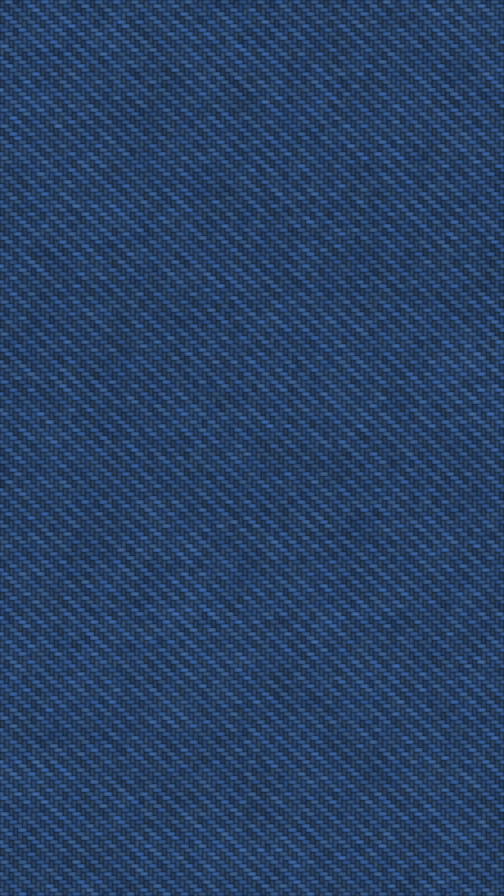
Write a Shadertoy shader that draws this texture.

```glsl
#define REPEATS vec2(28.0, 56.0)
#define TWILL_PERIOD 4.0
#define FLOAT_LENGTH 2.0
#define GROOVE_DEPTH 0.34
#define END_DEPTH 0.30
#define FLOAT_VARIATION 0.22
#define HUE_VARIATION 0.16
#define FIBER_VARIATION 0.16
#define WEAR_VARIATION 0.085
#define SAMPLES 3

const vec3 WEFT_BLUE = vec3(0.218, 0.358, 0.560);
const vec3 WARP_BLUE = vec3(0.166, 0.268, 0.412);

float hash(vec2 p) {
    vec3 q = fract(vec3(p.xyx) * 0.1031);
    q += dot(q, q.yzx + 33.33);
    return fract((q.x + q.y) * q.z);
}

float valueNoise(vec2 p) {
    vec2 cell = floor(p);
    vec2 f = fract(p);
    f = f * f * (3.0 - 2.0 * f);
    float low = mix(hash(cell), hash(cell + vec2(1.0, 0.0)), f.x);
    float high = mix(hash(cell + vec2(0.0, 1.0)), hash(cell + 1.0), f.x);
    return mix(low, high, f.y);
}

// Rounded thread: x runs along the float, y across it, both 0 to 1
float threadShade(vec2 p) {
    vec2 edge = abs(2.0 * p - 1.0);
    float groove = edge.y * edge.y;
    float tuck = smoothstep(0.45, 1.0, edge.x);
    return (1.0 - GROOVE_DEPTH * groove) * (1.0 - END_DEPTH * tuck);
}

// 2/2 twill whose ribs fall to the right; p is in thread widths
vec3 weave(vec2 p) {
    vec2 cell = floor(p);
    vec2 f = fract(p);
    float phase = mod(cell.x + cell.y, TWILL_PERIOD);
    bool weftOnTop = phase < FLOAT_LENGTH;

    // Locate the float that covers this crossing
    float segment = weftOnTop ? phase : phase - FLOAT_LENGTH;
    vec2 axis = weftOnTop ? vec2(1.0, 0.0) : vec2(0.0, 1.0);
    vec2 floatId = cell - axis * segment;
    vec2 local = weftOnTop ? f : f.yx;
    local.x = (local.x + segment) / FLOAT_LENGTH;

    // Uneven dye per float and fine fibers along it
    float dye = hash(floatId + (weftOnTop ? 17.0 : 391.0)) - 0.5;
    float hue = hash(floatId + (weftOnTop ? 153.0 : 587.0)) - 0.5;
    vec2 fiberScale = weftOnTop ? vec2(0.8, 3.0) : vec2(3.0, 0.8);
    float fiber = valueNoise(p * fiberScale) - 0.5;
    vec3 color = weftOnTop ? WEFT_BLUE : WARP_BLUE;
    color *= 1.0 + HUE_VARIATION * hue * vec3(0.8, 0.2, -0.5);
    float tone = 1.0 + FLOAT_VARIATION * dye + FIBER_VARIATION * fiber;
    return color * threadShade(local) * tone;
}

// Broad fading and short slubs
float wear(vec2 p) {
    float broad = valueNoise(p / 32.0) - 0.5;
    float medium = valueNoise(p / 11.0 + 40.0) - 0.5;
    float slub = valueNoise(p * vec2(0.15, 0.8) + 90.0) - 0.5;
    return 1.0 + WEAR_VARIATION * (0.5 * broad + 0.6 * medium + 0.9 * slub);
}

void mainImage(out vec4 fragColor, in vec2 fragCoord) {
    vec2 scale = TWILL_PERIOD * REPEATS / iResolution.xy;
    vec3 color = vec3(0.0);

    // Average subsamples to smooth the thread edges
    for (int y = 0; y < SAMPLES; y++) {
        for (int x = 0; x < SAMPLES; x++) {
            vec2 offset = (vec2(x, y) + 0.5) / float(SAMPLES) - 0.5;
            color += weave((fragCoord + offset) * scale);
        }
    }
    color /= float(SAMPLES * SAMPLES);
    fragColor = vec4(color * wear(fragCoord * scale), 1.0);
}
```
